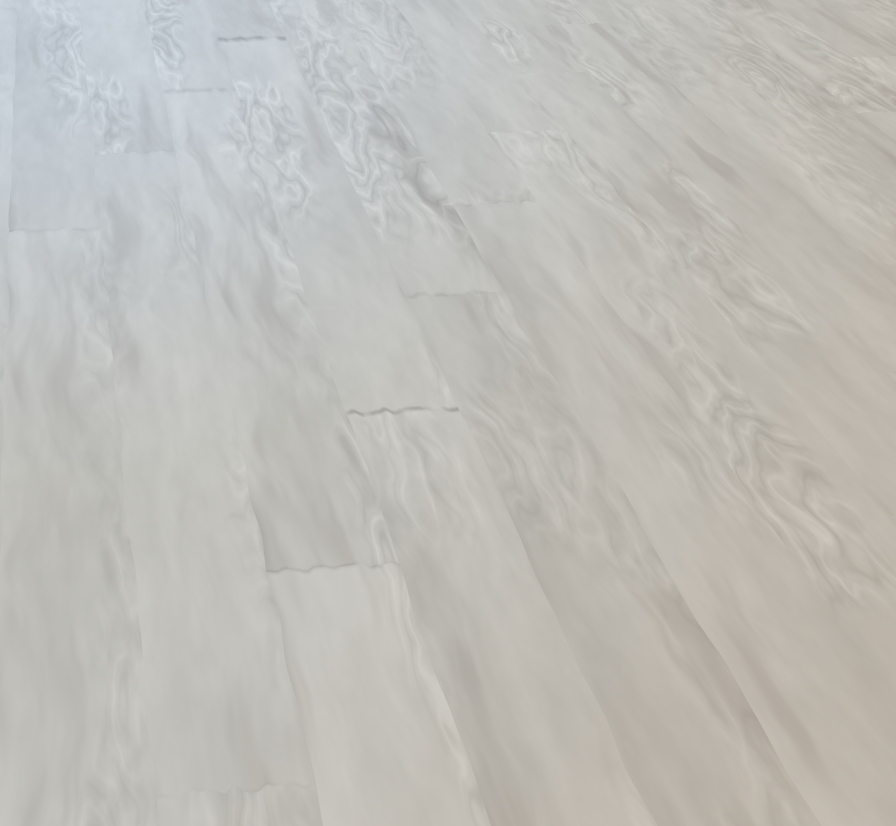
A Shadertoy shader for this texture:

```glsl
// Pale whitewashed wood plank floor in perspective, lit by cool daylight from the upper left.

// Layout, in canvas heights with y pointing down
const vec2  VANISHING_POINT = vec2(0.038, -0.607);
const float DEPTH_SCALE   = 1.412;
const float PLANK_WIDTH   = 0.125;   // lateral angle covered by one plank
const float FIRST_SEAM    = -0.030;
const float PLANK_LENGTH  = 0.88;
const float FIRST_JOINT   = 0.715;
const float JOINT_STAGGER = 0.188;   // joint shift from plank to plank
const float JOINT_TILT    = 0.008;
const float GRAIN_SCALE   = 6.0;     // makes a grain unit about one plank width

// Line widths, in canvas heights
const float JOINT_HALF_WIDTH = 0.0045;
const float SEAM_HALF_WIDTH  = 0.0100;

// Colours
const vec3 COOL_LIGHT = vec3(0.768, 0.803, 0.835);
const vec3 NEUTRAL    = vec3(0.754, 0.752, 0.732);
const vec3 WARM_SHADE = vec3(0.735, 0.706, 0.664);
const vec3 VEIN_TINT  = vec3(0.92, 1.00, 1.00);

// Contrast of the parts
const float PLANK_TONE   = 0.016;
const float BROAD_TONE   = 0.070;
const float STREAK_TONE  = 0.040;
const float MOTTLE_TONE  = 0.050;
const float FIGURE_TONE  = 0.034;
const float VEIN_TONE    = 0.055;
const float SEAM_TONE    = 0.024;
const float JOINT_TONE   = 0.120;

float hash(vec2 p) {
    vec3 q = fract(p.xyx * 0.1031);
    q += dot(q, q.yzx + 33.33);
    return fract((q.x + q.y) * q.z);
}

float noise(vec2 p) {
    vec2 i = floor(p), f = fract(p);
    f = f * f * (3.0 - 2.0 * f);
    return mix(mix(hash(i), hash(i + vec2(1, 0)), f.x),
               mix(hash(i + vec2(0, 1)), hash(i + vec2(1, 1)), f.x), f.y);
}

float fbm(vec2 p) {
    float sum = 0.0, amplitude = 0.533;
    for (int i = 0; i < 4; i++) {
        sum += amplitude * noise(p);
        p = p * 2.03 + 17.7;
        amplitude *= 0.5;
    }
    return sum;
}

// Daylight fading from cool to neutral to warm
vec3 daylight(vec2 p) {
    float cool = 1.0 - smoothstep(0.05, 0.80, length(p * vec2(0.85, 1.25)));
    float warm = smoothstep(0.40, 1.15, p.x * 0.72 + p.y * 0.42);
    return mix(mix(NEUTRAL, WARM_SHADE, warm), COOL_LIGHT, cool);
}

// Signed grain tone of one plank: x is the general tone, y the dark veins
vec2 woodGrain(vec2 g, float figureStrength) {
    g.x += 0.30 * (fbm(g * vec2(1.6, 1.3)) - 0.5);
    float broad  = fbm(g * vec2(1.7, 0.55)) - 0.5;
    float streak = fbm(g * vec2(5.5, 1.5) + 40.0) - 0.5;
    float mottle = fbm(g * vec2(11.0, 6.5) + 13.0) - 0.5;

    // Patches of thin pale and dark contour lines around elongated knots
    float field = fbm(g * vec2(1.7, 0.75) + 7.0);
    float patchMask = smoothstep(0.52, 0.78, noise(g * vec2(1.4, 0.75) + 23.0));
    float wave = sin(field * 52.0);
    float contours = wave * wave * wave * patchMask * figureStrength;

    // Mottling gathers where the figure is
    float roughness = 0.65 + 0.9 * patchMask;
    float vein = smoothstep(0.58, 0.80, fbm(g * vec2(2.9, 0.75) + 71.0));
    float tone = BROAD_TONE * broad + STREAK_TONE * streak
               + MOTTLE_TONE * mottle * roughness + FIGURE_TONE * contours;
    return vec2(tone, vein * VEIN_TONE * (0.5 + mottle + 0.5 * figureStrength));
}

vec3 floorColor(vec2 p) {
    // Project onto the floor
    float nearness = p.y - VANISHING_POINT.y;
    float depth  = DEPTH_SCALE / nearness;
    float across = ((p.x - VANISHING_POINT.x) / nearness - FIRST_SEAM) / PLANK_WIDTH;
    across += 0.035 * (noise(vec2(across * 3.0, depth * 24.0)) - 0.5);
    float lane   = floor(across);
    float inLane = across - lane;

    // Staggered planks with slightly ragged ends
    float ragged = 0.006 * (noise(vec2(across * 14.0, 3.0)) - 0.5);
    float along = (depth - FIRST_JOINT - JOINT_STAGGER * lane
                   - JOINT_TILT * (inLane - 0.5) + ragged) / PLANK_LENGTH;
    vec2 plank = vec2(lane, floor(along)) + 50.0;
    float tone = PLANK_TONE * (hash(plank + 3.0) - 0.5);
    vec2 grainPoint = vec2(inLane, depth * GRAIN_SCALE) + 19.0 * vec2(hash(plank), hash(plank + 9.0));
    vec2 grain = woodGrain(grainPoint, 0.3 + hash(plank + 5.0));

    // Soft seams that show only in places
    float seamDistance = min(inLane, 1.0 - inLane) * PLANK_WIDTH * nearness;
    float seamWear = smoothstep(0.50, 0.85, noise(vec2(round(across) * 7.0, depth * 8.0)));
    float seam = (1.0 - smoothstep(0.0, SEAM_HALF_WIDTH, seamDistance)) * seamWear;

    // Broken end joints, crispest in one middle lane
    float jointDistance = abs(along - round(along)) * PLANK_LENGTH * nearness / depth;
    float jointWear = (0.16 + 0.84 * exp(-1.2 * (lane - 3.0) * (lane - 3.0)))
                    * smoothstep(0.10, 0.75, noise(vec2(across * 11.0, lane * 5.0 + 2.0)));
    float joint = (1.0 - smoothstep(0.0, JOINT_HALF_WIDTH, jointDistance)) * jointWear;
    joint *= 1.0 - smoothstep(4.5, 6.5, across);

    return daylight(p) + 0.006 + tone + grain.x - grain.y * VEIN_TINT
         - SEAM_TONE * seam - JOINT_TONE * joint;
}

void mainImage(out vec4 fragColor, in vec2 fragCoord) {
    // Average four samples to smooth the edges
    vec3 color = vec3(0.0);
    for (int i = 0; i < 4; i++) {
        vec2 offset = vec2(i % 2, i / 2) * 0.5 - 0.25;
        vec2 p = (fragCoord + offset) / iResolution.y;
        color += floorColor(vec2(p.x, 1.0 - p.y)) * 0.25;
    }
    fragColor = vec4(color, 1.0);
}
```
